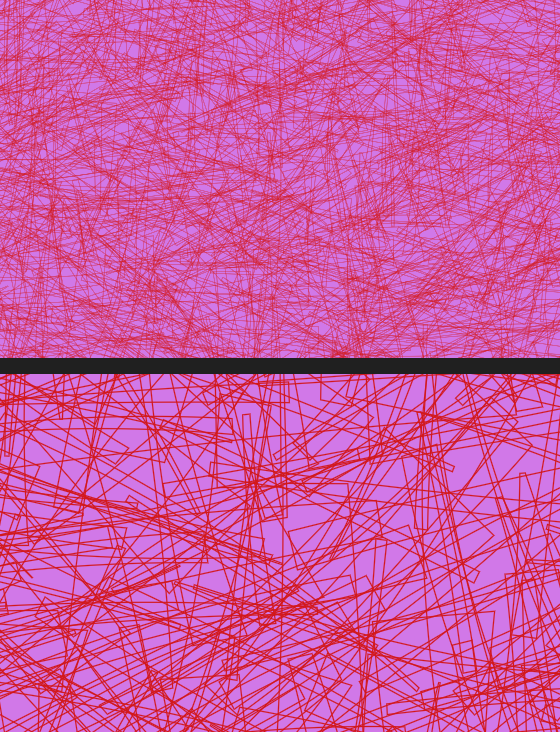
Top, the full canvas; bottom, a detail of the centre.
Write a WebGL 2 fragment shader that draws this pattern.

```glsl
#version 300 es
precision highp float;

uniform vec2 u_resolution;
out vec4 fragColor;

vec4 hash4(vec3 p) {
    vec4 q = fract(p.xyzx * vec4(0.1031, 0.1030, 0.0973, 0.1099));
    q += dot(q, q.wzxy + 33.33);
    return fract((q.xxyz + q.yzzw) * q.zywx);
}

// Gradient noise, about -0.7 to 0.7
float gradientAt(vec2 corner, vec2 offset) {
    float a = 6.2832 * hash4(vec3(corner + 40.0, 7.0)).x;
    return dot(vec2(cos(a), sin(a)), offset);
}

float gradientNoise(vec2 p) {
    vec2 i = floor(p), f = p - i;
    vec2 u = f * f * f * (f * (f * 6.0 - 15.0) + 10.0);
    vec2 e = vec2(1.0, 0.0);
    return mix(mix(gradientAt(i, f), gradientAt(i + e, f - e), u.x),
               mix(gradientAt(i + e.yx, f - e.yx), gradientAt(i + 1.0, f - 1.0), u.x), u.y);
}

// Distance to the outline of a bent, tapering sliver
float sliverOutline(vec2 p, float halfLength, float halfGap, float taper, float bend) {
    p.y -= bend * (p.x * p.x - 0.4 * halfLength * halfLength);
    float gap = halfGap * (1.0 + taper * p.x / halfLength);
    return abs(max(abs(p.x) - halfLength, abs(p.y) - gap));
}

// Share of a soft pixel covered by a thin line
float lineCoverage(float d, float width, float pixel) {
    return clamp((0.5 * (width + pixel) - d) / pixel, 0.0, min(width / pixel, 1.0));
}

void main() {
    float pixel = 1.0 / u_resolution.y;
    vec2 p = gl_FragCoord.xy * pixel;
    vec2 canvas = u_resolution * pixel;
    const float cellSize = 0.3;
    vec2 home = floor(p / cellSize);
    float bare = 1.0;

    // Scatter slivers evenly over the neighbouring cells
    for (int k = 0; k < 9; k++) {
        vec2 cell = home + vec2(k % 3, k / 3) - 1.0;
        float drift = gradientNoise(cell * 0.43 + 0.3);

        for (int n = 0; n < 36; n++) {
            vec4 place = hash4(vec3(cell + 11.0, float(n) + 3.0));
            vec2 centre = (cell + (vec2(n % 6, n / 6) + place.xy) / 6.0) * cellSize;
            vec2 q = p - centre;
            if (dot(q, q) > 0.1) continue;
            vec4 form = hash4(vec3(cell + 73.0, float(n) + 57.0));

            // Thin out towards the corners
            vec2 side = abs(centre / canvas - 0.5) * 2.0;
            float corner = smoothstep(0.55, 1.15, side.x * side.y);
            if (form.w < 0.6 * corner) continue;

            // Mostly slanting strokes, crossed by shorter steep ones
            bool steep = place.z < 0.28;
            float spread = fract(place.z * 57.0) - 0.5;
            float angle = steep ? 1.5 + 0.3 * drift + 0.7 * spread
                                : 0.9 * drift - 0.05 + 1.5 * spread;
            float halfLength = mix(0.12, 0.3, place.w) * (steep ? 0.75 : 1.0);
            vec2 axis = vec2(cos(angle), sin(angle));
            q = vec2(dot(q, axis), dot(q, vec2(-axis.y, axis.x)));

            float d = sliverOutline(q, halfLength, 0.003 + 0.04 * form.x * form.x,
                                    2.0 * form.y - 1.0, 0.8 * (form.z - 0.5));
            bare *= 1.0 - lineCoverage(d, 0.00112, 1.15 * pixel);
        }
    }

    vec3 orchid = vec3(0.82, 0.47, 0.91);
    vec3 scarlet = vec3(0.825, 0.09, 0.10);
    fragColor = vec4(mix(scarlet, orchid, bare), 1.0);
}
```
